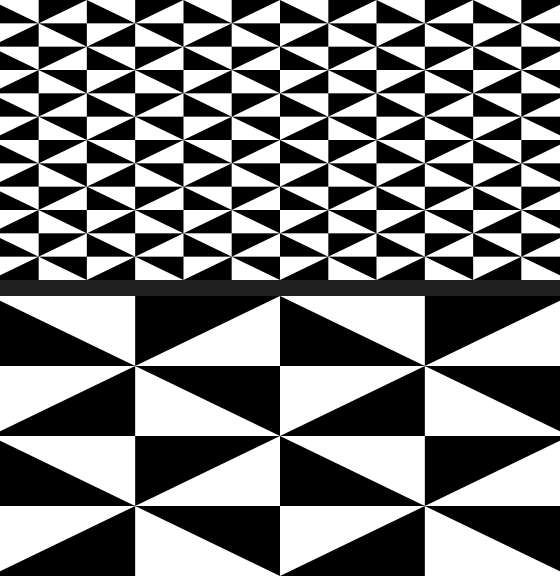
Top, the full canvas; bottom, a detail of the centre.
Give the GLSL for this pattern, as a Shadertoy shader.

```glsl
// Black and white half-cell triangles in a mirrored grid of wide rectangles.

// Returns 0 for black and 1 for white; p is in canvas heights, x from the centre.
float triangleGrid(vec2 p) {
    vec2 grid = p * vec2(5.8, 12.0);
    vec2 cell = floor(grid);
    vec2 f = fract(grid);

    // Diagonals alternate like a checkerboard, forming diamonds
    float falling = mod(cell.x + cell.y, 2.0);
    float diagonalX = mix(f.y, 1.0 - f.y, falling);
    float rightSide = step(diagonalX, f.x);

    // Odd rows are black on the left, even rows on the right
    float oddRow = mod(cell.y, 2.0);
    return mix(1.0 - rightSide, rightSide, oddRow);
}

void mainImage(out vec4 fragColor, in vec2 fragCoord) {
    const int SAMPLES = 6;
    float shade = 0.0;

    // Average a grid of subsamples to smooth every edge
    for (int y = 0; y < SAMPLES; y++) {
        for (int x = 0; x < SAMPLES; x++) {
            vec2 offset = (vec2(x, y) + 0.5) / float(SAMPLES) - 0.5;
            vec2 p = fragCoord + offset - vec2(0.5 * iResolution.x, 0.0);
            shade += triangleGrid(p / iResolution.y);
        }
    }
    fragColor = vec4(vec3(shade / float(SAMPLES * SAMPLES)), 1.0);
}
```
